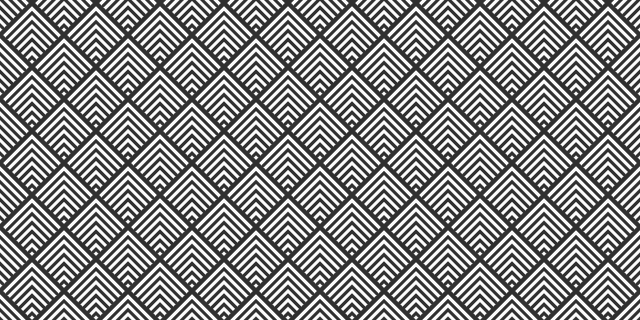
Reproduce this pattern procedurally as a WebGL 2 fragment shader.

```glsl
#version 300 es
precision highp float;
// Draws a lattice of dark-edged diamonds filled with nested white chevrons.

uniform vec2 u_resolution;
out vec4 fragColor;

const vec2 REPEATS = vec2(10.0, 5.0);      // diamonds across and down
const float LATTICE_HEIGHT = 0.452;        // height of the lowest crossing at x = 0
const float STRIPES = 7.0;                 // white stripes, counting the small bottom diamond
const float HALF_BORDER = 0.05;            // half the dark border, as a share of the side
const vec3 CHARCOAL = vec3(0.19);
const vec3 WHITE = vec3(0.985);

// Turns the plane by 45 degrees so that each diamond becomes a unit square.
vec2 diamondCell(vec2 p) {
    return fract(vec2(p.y + p.x, p.y - p.x));
}

// Signed distance to the white chevrons, negative inside.
float chevronDistance(vec2 cell, float stripes, float halfBorder) {
    float stripeWidth = (1.0 - 2.0 * halfBorder) / (2.0 * stripes - 1.0);
    float along = (max(cell.x, cell.y) - halfBorder) / stripeWidth;
    float stripe = (abs(mod(along + 0.5, 2.0) - 1.0) - 0.5) * stripeWidth;
    float border = halfBorder - min(cell.x, cell.y);
    return max(stripe, border) * inversesqrt(2.0);
}

// Coverage of a shape over one pixel.
float coverage(float dist, float pixel) {
    return clamp(0.5 - dist / pixel, 0.0, 1.0);
}

void main() {
    vec2 p = gl_FragCoord.xy / u_resolution * REPEATS;
    p.y -= LATTICE_HEIGHT;

    float pixel = REPEATS.y / u_resolution.y;
    float dist = chevronDistance(diamondCell(p), STRIPES, HALF_BORDER);
    fragColor = vec4(mix(CHARCOAL, WHITE, coverage(dist, pixel)), 1.0);
}
```
